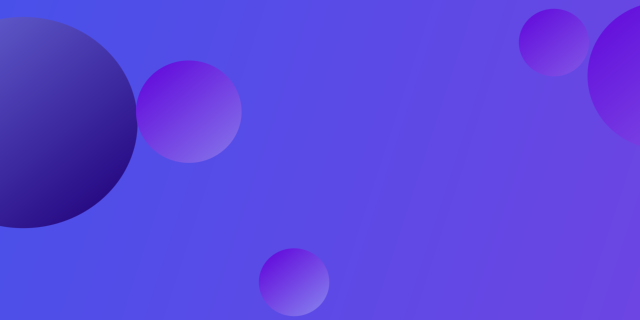
Give the GLSL for this background, as a WebGL 1 fragment shader.

```glsl
precision highp float;

uniform vec2 u_resolution;

const vec3 BLUE = vec3(0.285, 0.315, 0.915);
const vec3 PURPLE = vec3(0.425, 0.270, 0.890);
const vec3 VIOLET = vec3(0.395, 0.070, 0.865);
const vec3 ORCHID = vec3(0.490, 0.300, 0.895);
const vec3 LAVENDER = vec3(0.505, 0.405, 0.910);
const vec3 PALE_LAVENDER = vec3(0.510, 0.455, 0.925);
const vec3 SLATE = vec3(0.375, 0.355, 0.795);
const vec3 INDIGO = vec3(0.155, 0.045, 0.525);

// Coverage of an ellipse, given the point relative to it in unit radii
float ellipseMask(vec2 local, vec2 radii, float pixel) {
  float dist = (length(local) - 1.0) * min(radii.x, radii.y);
  return 1.0 - smoothstep(-0.75 * pixel, 0.75 * pixel, dist);
}

// Blend from the upper left rim to the lower right rim
vec3 diagonalGradient(vec2 local, vec3 startColor, vec3 endColor) {
  float t = 0.5 + 0.5 * dot(local, normalize(vec2(1.0, -1.15)));
  return mix(startColor, endColor, clamp(t, 0.0, 1.0));
}

// Lay one shaded bubble over the colour beneath it
vec3 addBubble(vec3 base, vec2 p, vec2 center, vec2 radii,
               vec3 startColor, vec3 endColor, float pixel) {
  vec2 local = (p - center) / radii;
  vec3 fill = diagonalGradient(local, startColor, endColor);
  return mix(base, fill, ellipseMask(local, radii, pixel));
}

vec3 backdrop(vec2 uv) {
  float t = dot(vec2(uv.x, 1.0 - uv.y), vec2(0.86, 0.14));
  return mix(BLUE, PURPLE, t);
}

void main() {
  // Canvas spans two units across and one unit up
  vec2 uv = gl_FragCoord.xy / u_resolution;
  vec2 p = uv * vec2(2.0, 1.0);
  float pixel = 1.0 / min(0.5 * u_resolution.x, u_resolution.y);

  vec3 color = backdrop(uv);

  // Left group
  color = addBubble(color, p, vec2(0.073, 0.617), vec2(0.357, 0.330),
                    SLATE, INDIGO, pixel);
  color = addBubble(color, p, vec2(0.590, 0.651), vec2(0.165, 0.160),
                    VIOLET, LAVENDER, pixel);

  // Lower bubble
  color = addBubble(color, p, vec2(0.919, 0.118), vec2(0.110, 0.106),
                    VIOLET, PALE_LAVENDER, pixel);

  // Right group
  color = addBubble(color, p, vec2(1.731, 0.867), vec2(0.1095, 0.1055),
                    VIOLET, ORCHID, pixel);
  color = addBubble(color, p, vec2(2.078, 0.763), vec2(0.242, 0.232),
                    VIOLET, ORCHID, pixel);

  gl_FragColor = vec4(color, 1.0);
}
```
